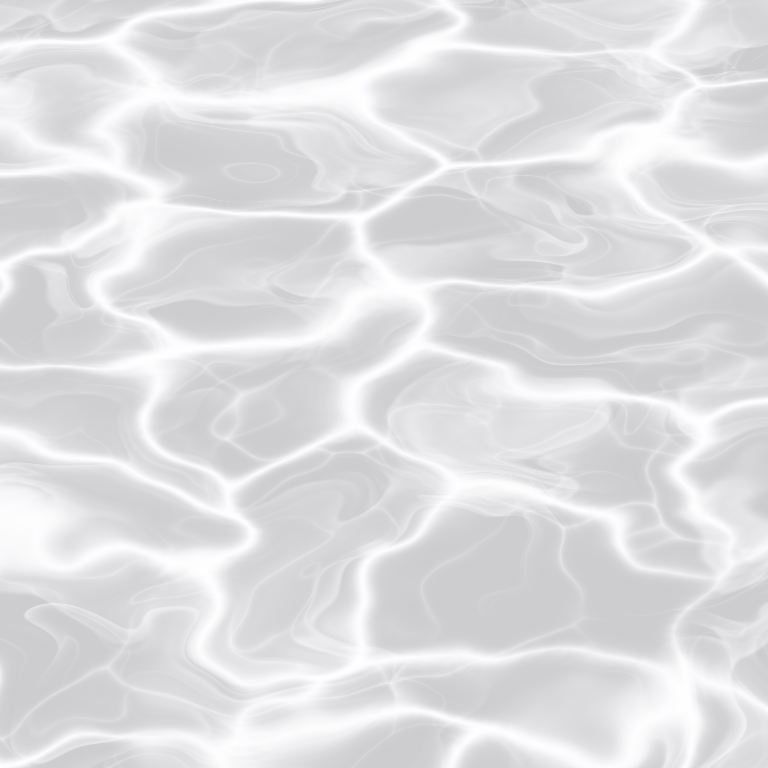
A WebGL 2 fragment shader for this texture:

```glsl
#version 300 es
precision highp float;
precision highp int;

// Sunlight caustics on pale shallow water, seen at a slant.
// A warped cellular web makes the bright lines and knots; one-sided noise
// folds make the veils, and thin noise contours make the stray filaments.

uniform vec2 u_resolution;
out vec4 fragColor;

// Integer hash of a lattice point, giving two values in 0..1.
vec2 hash2(vec2 cell) {
    uvec2 h = uvec2(ivec2(cell)) * 1664525u + 1013904223u;
    h.x += h.y * 1664525u;
    h.y += h.x * 1664525u;
    h ^= h >> 16u;
    h.x += h.y * 1664525u;
    h.y += h.x * 1664525u;
    h ^= h >> 16u;
    return vec2(h & 65535u) / 65535.0;
}

float cornerSlope(vec2 cell, vec2 f, vec2 corner) {
    return dot(hash2(cell + corner) * 2.0 - 1.0, f - corner);
}

// Gradient noise, roughly -1..1.
float noise(vec2 p) {
    vec2 cell = floor(p), f = fract(p);
    vec2 u = f * f * f * (f * (f * 6.0 - 15.0) + 10.0);
    float low = mix(cornerSlope(cell, f, vec2(0, 0)), cornerSlope(cell, f, vec2(1, 0)), u.x);
    float high = mix(cornerSlope(cell, f, vec2(0, 1)), cornerSlope(cell, f, vec2(1, 1)), u.x);
    return 1.5 * mix(low, high, u.y);
}

vec2 noise2(vec2 p) {
    return vec2(noise(p), noise(p + vec2(37.3, 17.9)));
}

// Cell borders: 1 on an edge, 2 where three cells meet, falling off smoothly.
float web(vec2 p, float sharpness) {
    vec2 cell = floor(p), f = fract(p);
    float nearest = 9.0, sum = 0.0;
    for (int y = -1; y <= 1; y++) {
        for (int x = -1; x <= 1; x++) {
            vec2 offset = vec2(x, y);
            float d = length(offset + 0.08 + 0.84 * hash2(cell + offset) - f);
            nearest = min(nearest, d);
            sum += exp(-sharpness * d);
        }
    }
    return max(sum * exp(sharpness * nearest) - 1.0, 0.0);
}

// Bright rim on one side of a contour, fading away from it.
float fold(float n) {
    return smoothstep(-0.05, 0.02, n) * exp(-5.5 * max(n, 0.0));
}

void main() {
    vec2 uv = gl_FragCoord.xy / min(u_resolution.x, u_resolution.y);

    // Slanted view: rows flatten towards the top and rise to the right.
    vec2 p = vec2(3.0 * uv.x + 0.5 * uv.y, uv.y * (4.3 + 1.8 * uv.y) - 0.45 * uv.x);
    vec2 warped = p + 0.55 * noise2(p * 1.1 + 5.0) + 0.14 * noise2(p * 3.1 + 11.0);

    // Main web, with varying width and strength.
    float swell = smoothstep(-0.4, 0.6, noise(p * 0.9 + 23.0));
    float strength = mix(0.25, 1.0, smoothstep(-0.6, 0.05, noise(p * 0.8 + 41.0)));
    float light = 3.6 * strength * web(warped, mix(22.0, 8.0, swell));

    // Faint finer web crossing behind it.
    float crossing = smoothstep(-0.3, 0.4, noise(p * 1.2 + 61.0));
    light += 0.5 * crossing * web(warped * vec2(1.0, 1.3) + 19.5, 32.0);

    // Veils and filaments, each layer in its own patches.
    vec2 swirl = warped + 0.4 * noise2(warped * 1.7 + 3.0);
    for (int i = 0; i < 3; i++) {
        float layer = float(i);
        vec2 q = swirl * (1.0 + 0.45 * layer) + 13.7 * layer;
        float patches = smoothstep(-0.2, 0.45, noise(p * 0.85 + 7.3 * layer + 80.0));
        light += 0.62 * patches * fold(noise(q));
        float contour = abs(noise(q * 1.2 + 29.0));
        light += 0.35 * patches * exp(-45.0 * contour);
    }

    // Light mottling inside the lit parts only.
    light *= 1.0 + 0.3 * noise(swirl * vec2(6.0, 9.0)) + 0.18 * noise(warped * 19.0);

    float tone = 1.0 - exp(-max(light, 0.0));
    vec3 water = vec3(0.803, 0.803, 0.813);
    vec3 glint = vec3(1.0, 0.995, 1.0);
    fragColor = vec4(mix(water, glint, tone), 1.0);
}
```
